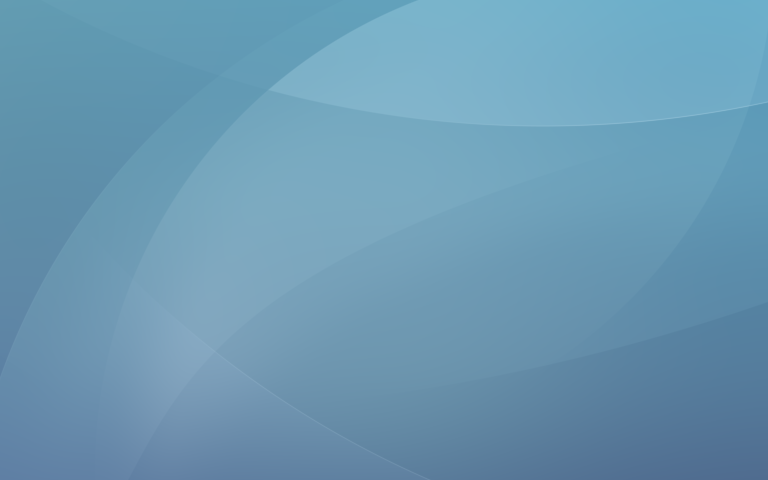
Give the GLSL for this background, as a WebGL 1 fragment shader.

```glsl
precision highp float;
// Calm blue wallpaper: large translucent sheets with curved edges overlap on a
// soft four-corner gradient. Each sheet is a signed distance to a circle or a
// curve; its light starts with a faint step at the edge and ramps up inside.

uniform vec2 u_resolution;

// Canvas extent in design units
const vec2 CANVAS = vec2(1.6, 1.0);
const float EDGE = 0.0018;
const float LINE_WIDTH = 0.0014;

// Corner colours of the backdrop
const vec3 TOP_LEFT = vec3(0.386, 0.610, 0.698);
const vec3 TOP_RIGHT = vec3(0.328, 0.603, 0.728);
const vec3 BOTTOM_LEFT = vec3(0.354, 0.476, 0.628);
const vec3 BOTTOM_RIGHT = vec3(0.355, 0.460, 0.598);

// Circular sheets: centre, radius
const vec3 OUTER_DISC = vec3(1.298, -0.248, 1.377);
const vec3 INNER_DISC = vec3(1.246, 0.021, 1.048);
const vec3 RIGHT_DISC = vec3(0.5875, 1.100, 1.025);
const vec3 TOP_DISC = vec3(1.131, 2.952, 2.2146);
const vec3 DIAGONAL_DISC = vec3(1.703, 1.858, 2.026);

// Light added or removed by the sheets
const vec3 OUTER_LIGHT = vec3(0.052, 0.064, 0.044);
const vec3 INNER_LIGHT = vec3(0.068, 0.050, 0.038);
const vec3 RIGHT_LIGHT = vec3(0.028, 0.024, 0.016);
const vec3 TOP_LIGHT = vec3(0.055, 0.046, 0.042);
const vec3 DIAGONAL_LIGHT = vec3(0.018, 0.014, 0.018);
const vec3 HILL_SHADE = vec3(0.042, 0.038, 0.032);
const vec3 CORNER_SHADE = vec3(0.024, 0.028, 0.024);
const vec3 GLOW_LIGHT = vec3(0.030, 0.020, 0.018);
const vec3 LEFT_SHADE = vec3(0.014, 0.008, 0.016);
const vec3 TEAL_TINT = vec3(-0.010, 0.014, -0.004);
const vec3 SHINE = vec3(0.85, 0.95, 1.0);

// Positive inside the disc
float discDepth(vec2 p, vec3 disc) {
  return disc.z - length(p - disc.xy);
}

// Positive below the steep hill, whose edge is a cubic in height
float hillDepth(vec2 p) {
  float h = p.y;
  float edgeX = 0.267 + 0.53 * h + 2.07 * h * h * h;
  float slope = 0.53 + 6.21 * h * h;
  return (p.x - edgeX) / sqrt(1.0 + slope * slope);
}

// Positive below the shallow parabola in the lower right
float cornerDepth(vec2 p) {
  float s = CANVAS.x - p.x;
  float edgeY = 0.371 - 0.346 * s + 0.13 * s * s;
  float slope = 0.346 - 0.26 * s;
  return (edgeY - p.y) / sqrt(1.0 + slope * slope);
}

float fill(float depth) {
  return smoothstep(-EDGE, EDGE, depth);
}

// Part of the light steps in at the edge, the rest ramps up over a width
float sheet(float depth, float stepPart, float rampWidth) {
  return fill(depth) * mix(smoothstep(0.0, rampWidth, depth), 1.0, stepPart);
}

float hairline(float depth) {
  float t = depth / LINE_WIDTH;
  return exp(-t * t);
}

float glow(vec2 p, vec2 centre, vec2 size) {
  vec2 q = (p - centre) / size;
  return exp(-dot(q, q));
}

void main() {
  vec2 uv = gl_FragCoord.xy / u_resolution;
  vec2 p = uv * CANVAS;

  // Backdrop
  vec3 color = mix(mix(BOTTOM_LEFT, BOTTOM_RIGHT, uv.x),
                   mix(TOP_LEFT, TOP_RIGHT, uv.x), uv.y);
  color -= LEFT_SHADE * glow(p, vec2(0.04, 0.58), vec2(0.25, 0.34));
  color += TEAL_TINT * glow(p, vec2(0.85, 0.10), vec2(0.42, 0.25));

  // Depths inside each sheet
  float outer = discDepth(p, OUTER_DISC);
  float inner = discDepth(p, INNER_DISC);
  float right = discDepth(p, RIGHT_DISC);
  float top = discDepth(p, TOP_DISC);
  float diagonal = discDepth(p, DIAGONAL_DISC);

  // Two nested discs, fading towards the borders
  float outerFade = smoothstep(-0.25, 0.30, p.y) * (1.0 - 0.7 * smoothstep(0.55, 0.92, p.y));
  color += OUTER_LIGHT * sheet(outer, 0.7, 0.2) * outerFade;
  float innerFade = (1.0 - smoothstep(0.5, 1.0, uv.x)) * smoothstep(-0.25, 0.25, p.y);
  float innerStep = mix(0.12, 0.8, smoothstep(0.15, 0.75, p.y));
  color += INNER_LIGHT * sheet(inner, innerStep, 0.18) * innerFade;

  // Bright top sheet and the soft rim on the right
  color += TOP_LIGHT * fill(top) * mix(0.25, 1.0, fill(inner));
  color += RIGHT_LIGHT * fill(right) * exp(-max(right, 0.0) / 0.25) * smoothstep(0.15, 0.55, p.y);

  // Shaded hill and lower right corner
  float hillFade = 1.0 - smoothstep(0.85, 1.4, p.x) * smoothstep(0.4, 0.75, p.y);
  color -= HILL_SHADE * sheet(hillDepth(p), 0.5, 0.2) * hillFade;
  color -= CORNER_SHADE * fill(cornerDepth(p)) * smoothstep(0.65, 1.35, p.x);

  // Light below the diagonal, and a pale glow around the crossing
  float diagonalFade = exp(-max(-diagonal, 0.0) / 0.18) * smoothstep(0.10, 0.50, p.x);
  color += DIAGONAL_LIGHT * fill(-diagonal) * diagonalFade;
  color += GLOW_LIGHT * glow(p, vec2(0.34, 0.30), vec2(0.24, 0.22));

  // Thin highlights along the edges
  float shine = 0.22 * hairline(top) * smoothstep(0.65, 1.4, p.x);
  shine += 0.10 * hairline(diagonal) * smoothstep(0.30, 0.55, p.x);
  shine += 0.05 * hairline(outer) * (1.0 - smoothstep(0.15, 0.50, p.x));
  shine += 0.03 * hairline(inner) * smoothstep(0.60, 0.85, p.y);
  color = mix(color, SHINE, shine);

  gl_FragColor = vec4(color, 1.0);
}
```
